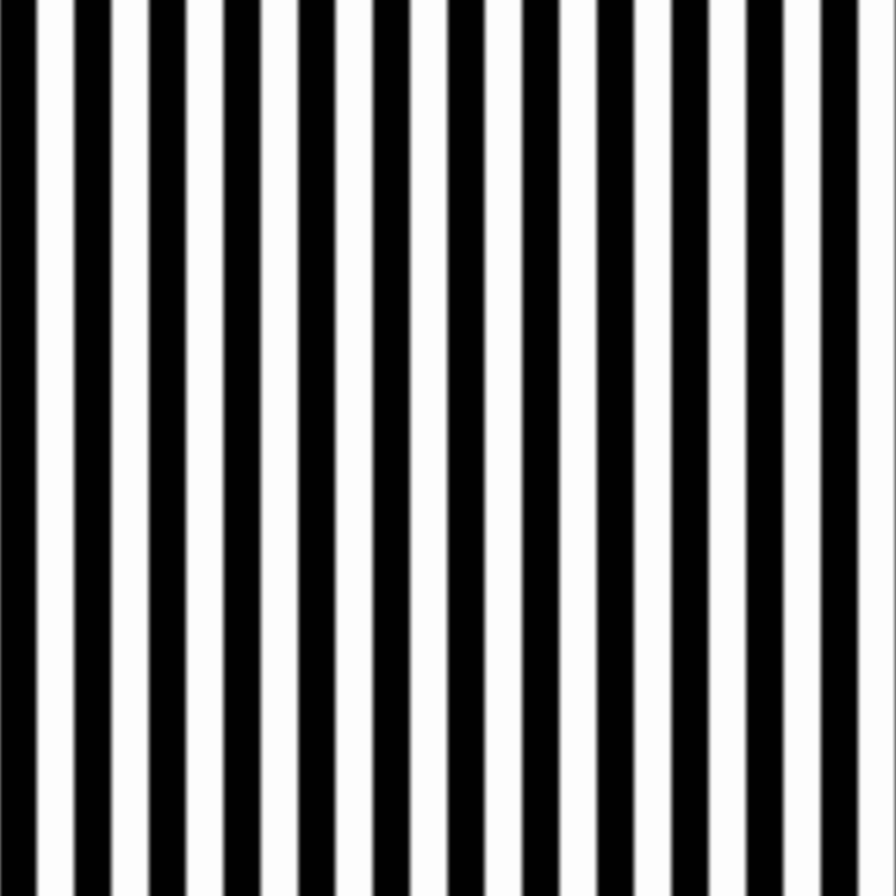
Reproduce this pattern procedurally as a WebGL 2 fragment shader.

```glsl
#version 300 es
precision highp float;

uniform vec2 u_resolution;
out vec4 fragColor;

const float STRIPE_COUNT = 12.0;    // black and white pairs across
const float BLACK_SHARE = 0.5;      // black part of each pair
const float STRIPE_SHIFT = -0.0006; // sideways offset, in canvas widths
const float EDGE_BLUR = 0.0092;     // full width of the soft edge, in canvas widths
const vec3 BLACK = vec3(0.005);
const vec3 WHITE = vec3(0.992);

// Signed distance to the nearest black stripe edge, negative inside the black.
float stripeDistance(float x) {
    float fromCentre = abs(fract(x * STRIPE_COUNT - 0.5 * BLACK_SHARE + 0.5) - 0.5);
    return (fromCentre - 0.5 * BLACK_SHARE) / STRIPE_COUNT;
}

void main() {
    float x = gl_FragCoord.x / u_resolution.x;

    // Soft edge, never thinner than a pixel
    float halfBlur = 0.5 * max(EDGE_BLUR, 1.5 / u_resolution.x);
    float whiteness = smoothstep(-halfBlur, halfBlur, stripeDistance(x - STRIPE_SHIFT));

    fragColor = vec4(mix(BLACK, WHITE, whiteness), 1.0);
}
```
